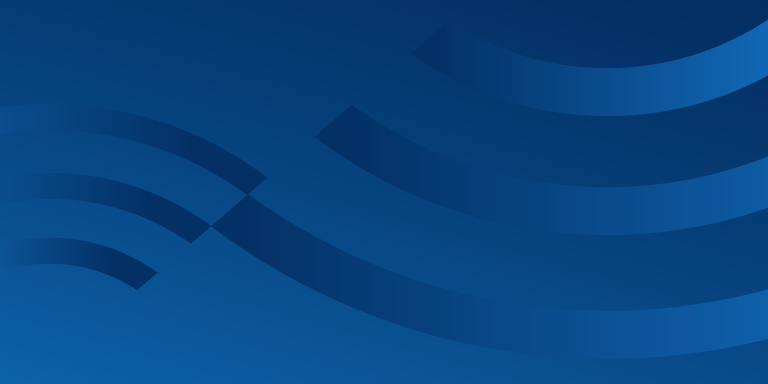
Give the GLSL for this background, as a Shadertoy shader.

```glsl
// Blue diagonal gradient crossed by two families of concentric-looking ribbons.
// Each ribbon is a ring cut by one shared slanted seam: wide rings hang to its
// right, narrow rings rise to its left, all shaded from navy to bright blue.

const vec3 NAVY = vec3(0.010, 0.188, 0.395);
const vec3 BRIGHT = vec3(0.065, 0.400, 0.700);

// Antialiased coverage of the region where the distance is negative
float coverage(float dist) {
    float pixel = 1.0 / iResolution.y;
    return clamp(0.5 - dist / pixel, 0.0, 1.0);
}

float ringDistance(vec2 p, vec2 center, float radius, float halfWidth) {
    return abs(length(p - center) - radius) - halfWidth;
}

vec3 backdrop(vec2 p) {
    float glow = 0.36 * (1.0 - 0.5 * p.x) + 0.64 * (1.0 - p.y);
    return mix(vec3(0.010, 0.182, 0.385), vec3(0.048, 0.385, 0.660),
               pow(clamp(glow, 0.0, 1.0), 1.3));
}

void mainImage(out vec4 fragColor, in vec2 fragCoord) {
    vec2 p = fragCoord / iResolution.y;
    vec3 color = backdrop(p);

    // Signed distance to the seam, positive on its lower right
    float seam = dot(p, vec2(0.654, -0.756)) - 0.049;

    // Per ring: center height, radius, x where shading starts, shading length
    vec4 wideRings[3] = vec4[3](
        vec4(1.578, 0.818, 1.12, 0.86),
        vec4(1.648, 1.198, 0.90, 1.38),
        vec4(1.779, 1.651, 0.60, 1.60));
    vec4 narrowRings[3] = vec4[3](
        vec4(-0.203, 0.898, 0.52, 1.00),
        vec4(-0.156, 0.672, 0.40, 0.75),
        vec4(-0.096, 0.443, 0.30, 0.46));

    for (int i = 0; i < 3; i++) {
        // Wide ribbon, brightening to the right
        vec4 ring = wideRings[i];
        float dist = ringDistance(p, vec2(1.581, ring.x), ring.y, 0.0625);
        float shade = clamp((p.x - ring.z) / ring.w, 0.0, 1.0);
        color = mix(color, mix(NAVY, BRIGHT, shade), coverage(max(dist, -seam)));

        // Narrow ribbon, brightening to the left
        ring = narrowRings[i];
        dist = ringDistance(p, vec2(0.130, ring.x), ring.y, 0.034);
        shade = clamp((ring.z - p.x) / ring.w, 0.0, 1.0);
        color = mix(color, mix(NAVY, BRIGHT, shade), coverage(max(dist, seam)));
    }

    fragColor = vec4(color, 1.0);
}
```
